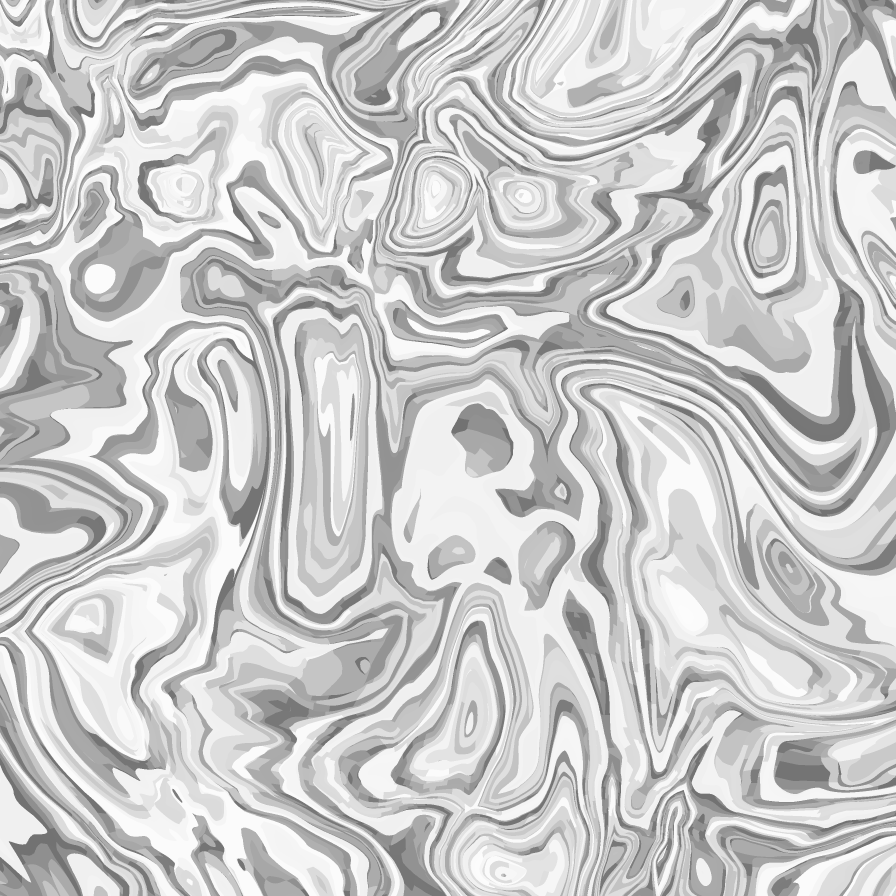
Reproduce this texture procedurally as a WebGL 2 fragment shader.

```glsl
#version 300 es
precision highp float;
// Grey marbled paper: folded, irregular contour bands in six flat tones.
uniform vec2 u_resolution;
out vec4 fragColor;

float hash(vec2 p) {
  vec3 q = fract(vec3(p.xyx) * 0.1031);
  q += dot(q, q.yzx + 33.33);
  return fract((q.x + q.y) * q.z);
}

// Value noise; softness 0 gives angular cells, 1 gives rounded ones.
float noise(vec2 p, float softness) {
  vec2 cell = floor(p), f = fract(p);
  f = mix(f, f * f * (3.0 - 2.0 * f), softness);
  float bottom = mix(hash(cell), hash(cell + vec2(1, 0)), f.x);
  float top = mix(hash(cell + vec2(0, 1)), hash(cell + vec2(1, 1)), f.x);
  return mix(bottom, top, f.y);
}

vec2 warp(vec2 p, float softness) {
  return vec2(noise(p + 41.3, softness), noise(p + 87.9, softness)) - 0.5;
}

// Maps a uniform value to a grey, so each tone covers its share of the area.
float tone(float u) {
  float grey = 0.965;
  grey = mix(grey, 0.87, step(0.33, u));
  grey = mix(grey, 0.77, step(0.63, u));
  grey = mix(grey, 0.67, step(0.77, u));
  grey = mix(grey, 0.58, step(0.89, u));
  return mix(grey, 0.47, step(0.96, u));
}

float marble(vec2 p) {
  // Broad folds, small kinks and angular jitter
  vec2 q = p + 0.28 * warp(p * 3.3, 1.0);
  q += 0.07 * warp(q * 9.0 + 13.0, 1.0);
  q += 0.014 * warp(q * 32.0 + 29.0, 0.2);
  q *= vec2(1.45, 1.05);

  // Height field with creases
  float height = noise(q * 3.6 + 5.0, 1.0);
  height += 0.45 * abs(2.0 * noise(q * 6.3 + 19.0, 1.0) - 1.0);
  float detail = 0.08 + 0.26 * noise(p * 3.0 + 61.0, 1.0);
  height += detail * noise(q * 15.0 + 37.0, 0.7);
  height += 0.045 * noise(q * 38.0 + 53.0, 0.4);

  // Wide bands drift in tone along their length; fine bands streak them
  float level = height * 19.0;
  float index = floor(level);
  float band = index * 0.618 + 0.35 * hash(vec2(index * 3.7, 7.0));
  float drift = noise(q * 8.0 + 71.0, 0.6) - 0.5;
  float fine = hash(vec2(floor(level * 2.6 + drift * 4.0) * 5.3, 23.0)) - 0.5;
  float u = abs(2.0 * fract(band + 0.4 * drift + 0.24 * fine) - 1.0);
  return tone(u) + 0.05 * fine;
}

void main() {
  float scale = min(u_resolution.x, u_resolution.y);
  float sum = 0.0;
  // Average a grid of samples within each pixel
  for (int y = 0; y < 3; y++) {
    for (int x = 0; x < 3; x++) {
      vec2 offset = (vec2(x, y) - 1.0) / 3.0;
      sum += marble((gl_FragCoord.xy + offset) / scale);
    }
  }
  fragColor = vec4(vec3(sum / 9.0), 1.0);
}
```
